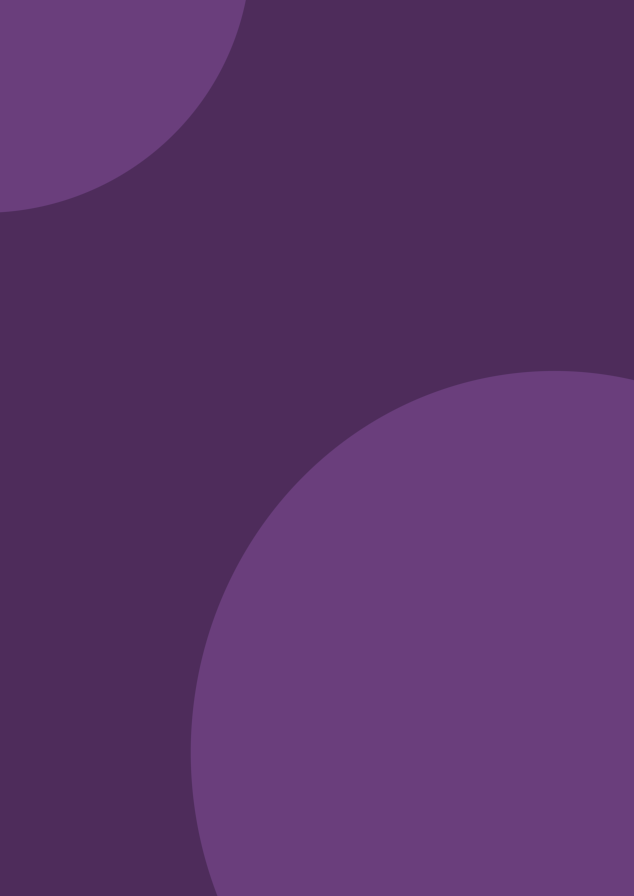
This background is drawn by a Shadertoy shader. Its source:

```glsl
// Approximate signed distance to an axis-aligned ellipse
float ellipseDistance(vec2 p, vec2 center, vec2 radii) {
    vec2 q = (p - center) / radii;
    float k = length(q);
    return k * (k - 1.0) / max(length(q / radii), 1e-4);
}

void mainImage(out vec4 fragColor, in vec2 fragCoord) {
    // Portrait page, one unit tall
    vec2 p = fragCoord / iResolution.xy * vec2(0.7057, 1.0);
    float pixel = 1.0 / iResolution.y;

    vec3 darkPlum = vec3(0.304, 0.173, 0.357);
    vec3 lightPurple = vec3(0.414, 0.243, 0.486);

    // Large disc at lower right, small disc at upper left
    float largeDisc = ellipseDistance(p, vec2(0.6172, 0.1602), vec2(0.4049, 0.4258));
    float smallDisc = ellipseDistance(p, vec2(-0.0182, 1.0573), vec2(0.2975, 0.2948));
    float discs = min(largeDisc, smallDisc);

    // Antialiased fill
    float coverage = 1.0 - smoothstep(-0.75 * pixel, 0.75 * pixel, discs);
    fragColor = vec4(mix(darkPlum, lightPurple, coverage), 1.0);
}
```
